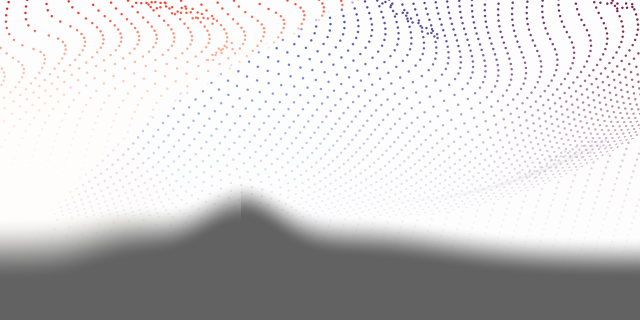
This background is drawn by a Shadertoy shader. Its source:

```glsl
// Wavy strands of small dots, red at left and blue to maroon at right, fading
// downward into white above a blurred grey hill. Each dot field is a warped grid
// whose local Jacobian turns cell offsets back into round dots on the canvas.

const float DOT_RADIUS = 0.0037;
const vec2 WARM_CELL = vec2(0.055, 0.020);   // strand gap, dot gap
const vec2 COOL_CELL = vec2(0.045, 0.027);
const float WARM_FADE = 0.29;                // depth at which dots grow faint
const float COOL_FADE = 0.41;
const float SEAM_X = 0.754;                  // vertical break in the hill
const float HILL_BASE = 0.195;

const vec3 PAPER = vec3(0.995, 0.993, 0.992);
const vec3 HILL_GREY = vec3(0.385);
const vec3 CRIMSON = vec3(0.86, 0.10, 0.18);
const vec3 RED = vec3(0.96, 0.22, 0.16);
const vec3 PEACH = vec3(0.97, 0.58, 0.44);
const vec3 BLUE = vec3(0.22, 0.36, 0.80);
const vec3 INDIGO = vec3(0.33, 0.28, 0.63);
const vec3 MAROON = vec3(0.48, 0.13, 0.27);
const vec3 STREAK_GREY = vec3(0.72, 0.71, 0.74);

float bell(float x, float center, float width) {
    float d = (x - center) / width;
    return exp(-d * d);
}

vec2 hash2(vec2 c) {
    vec2 k = vec2(dot(c, vec2(127.1, 311.7)), dot(c, vec2(269.5, 183.3)));
    return fract(sin(k) * 43758.5453);
}

float disc(float d, float radius) {
    float aa = 0.7 / iResolution.y;
    return 1.0 - smoothstep(radius - aa, radius + aa, d);
}

// Depth of the line where the cool strands sweep together
float streakDepth(float x) {
    float d = max(x - 1.2, 0.0);
    return 0.63 - 0.4 * d * d;
}

// Grid coordinates of the warm strands; q = (x, depth from the top)
vec2 warmWarp(vec2 q) {
    float crest = 0.13 + 0.12 * bell(q.x, 0.0, 0.18) - 0.1 * smoothstep(0.72, 1.08, q.x);
    float bend = 0.17 * bell(q.y, crest, 0.11) - 0.3 * q.y;
    float crowd = 0.07 * smoothstep(crest - 0.09, crest + 0.09, q.y);
    return vec2(q.x - bend, q.y + crowd + 0.12 * q.x) / WARM_CELL;
}

// Grid coordinates of the cool strands
vec2 coolWarp(vec2 q) {
    float crest = 0.10 + 0.17 * bell(q.x, 1.6, 0.3);
    float bend = 0.14 * bell(q.y, crest, 0.16) - 0.3 * q.y;
    float sweep = 0.27 * exp(min((q.y - streakDepth(q.x)) * 8.5, 0.4));
    float density = 1.0 + 0.5 * smoothstep(0.8, 1.3, q.x + 0.5 * q.y);
    return vec2(q.x - bend + sweep, q.y * density + 0.1 * q.x + 1.1 * sweep) / COOL_CELL;
}

// Round dots at cell centres, given the grid point and its two derivatives
float gridDots(vec2 g, vec2 gx, vec2 gy) {
    vec2 offset = fract(g) - 0.5;
    float det = gx.x * gy.y - gx.y * gy.x;
    det = (det < 0.0 ? -1.0 : 1.0) * max(abs(det), 1.0);
    vec2 away = vec2(gy.y * offset.x - gy.x * offset.y,
                     gx.x * offset.y - gx.y * offset.x) / det;
    return disc(length(away), DOT_RADIUS);
}

// Jittered dots crowded around the segment a-b
float cluster(vec2 q, vec2 a, vec2 b, float width) {
    const float CELL = 0.016;
    vec2 id = floor(q / CELL);
    vec2 rnd = hash2(id);
    vec2 center = (id + 0.25 + 0.5 * rnd) * CELL;
    vec2 ab = b - a;
    float along = clamp(dot(center - a, ab) / dot(ab, ab), 0.0, 1.0);
    float keep = step(length(center - a - ab * along), width * (0.3 + 0.7 * rnd.y));
    return keep * disc(length(q - center), DOT_RADIUS);
}

void mainImage(out vec4 fragColor, in vec2 fragCoord) {
    vec2 p = fragCoord / iResolution.y;
    vec2 q = vec2(p.x, 1.0 - p.y);
    vec2 ex = vec2(0.001, 0.0), ey = ex.yx;
    vec3 color = PAPER - vec3(0.0, 0.003, 0.008) * bell(q.x, 0.0, 0.5) * q.y;

    // The two fields meet along a slanting border
    float border = 1.12 - 2.1 * q.y + q.y * q.y;
    float cool = smoothstep(-0.03, 0.03, q.x - border);

    vec2 g = warmWarp(q);
    float warmDots = gridDots(g, (warmWarp(q + ex) - g) / ex.x, (warmWarp(q + ey) - g) / ex.x);
    warmDots = max(warmDots, cluster(q, vec2(0.42, 0.0), vec2(0.66, 0.06), 0.02));
    warmDots = max(warmDots, cluster(q, vec2(0.65, 0.18), vec2(0.73, 0.14), 0.018));
    vec3 warmInk = mix(CRIMSON, RED, smoothstep(0.0, 0.35, q.x));
    warmInk = mix(warmInk, PEACH, smoothstep(0.02, 0.2, q.y + 0.08 * q.x));
    color = mix(color, warmInk, warmDots * (1.0 - cool) * bell(q.y, 0.0, WARM_FADE));

    g = coolWarp(q);
    float coolDots = gridDots(g, (coolWarp(q + ex) - g) / ex.x, (coolWarp(q + ey) - g) / ex.x);
    coolDots = max(coolDots, cluster(q, vec2(1.2, 0.0), vec2(1.37, 0.12), 0.016));
    coolDots = max(coolDots, cluster(q, vec2(1.87, 0.0), vec2(2.0, 0.03), 0.016));
    vec3 coolInk = mix(BLUE, INDIGO, smoothstep(0.85, 1.25, q.x));
    coolInk = mix(coolInk, MAROON, smoothstep(1.3, 2.0, q.x));
    color = mix(color, coolInk, coolDots * cool * bell(q.y, 0.0, COOL_FADE));

    // Pale streak where the strands gather
    float streak = bell(q.y, streakDepth(q.x), 0.007) * smoothstep(1.1, 1.7, q.x)
                 * (1.0 - smoothstep(1.8, 1.95, q.x));
    float grain = cluster(q, vec2(1.64, 0.55), vec2(1.88, 0.44), 0.025);
    color = mix(color, STREAK_GREY, max(0.15 * streak, 0.45 * grain));

    // Blurred hill, softer to the left of the seam
    float right = step(SEAM_X, p.x);
    float nearSeam = right * bell(p.x, SEAM_X, 0.1);
    float ridge = HILL_BASE + 0.025 * bell(p.x, 0.0, 0.3) + 0.07 * bell(p.x, 0.42, 0.2)
                + 0.065 * bell(p.x, 1.1, 0.4) + 0.14 * bell(p.x, 0.755, mix(0.18, 0.17, right))
                + 0.008 * nearSeam;
    float blur = mix(0.10, 0.066, smoothstep(0.1, 0.75, p.x)) - 0.01 * nearSeam;
    color = mix(color, HILL_GREY, 1.0 - smoothstep(ridge - blur, ridge + blur, p.y));

    fragColor = vec4(color, 1.0);
}
```
